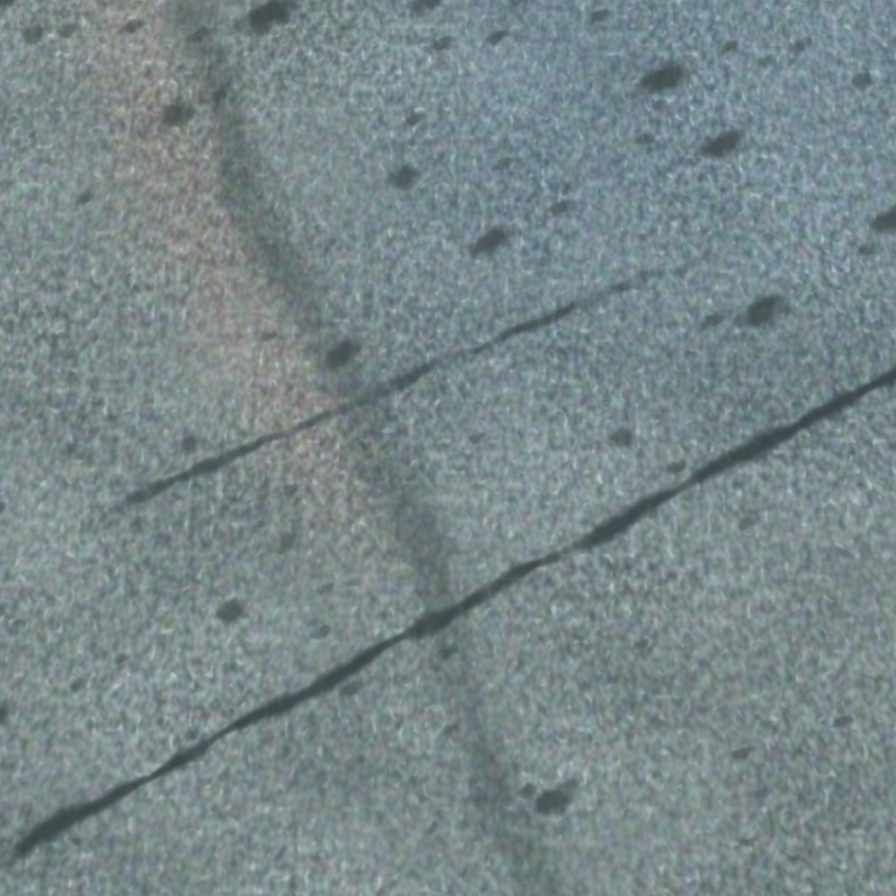
Write a three.js fragment shader that draws this texture.

```glsl
// Worn grey asphalt with fine speckled grain, a soft dark seam and two thin cracks.
varying vec2 vUv;

const vec3 STONE = vec3(0.495, 0.552, 0.555);
const vec3 CRACK_DARK = vec3(0.21, 0.255, 0.265);
const vec3 PIT_DARK = vec3(0.24, 0.28, 0.285);
const vec3 WARM_TINT = vec3(0.045, 0.0, -0.015);
const vec3 COOL_TINT = vec3(-0.035, -0.012, 0.022);

vec2 hash2(vec2 p) {
  vec3 q = fract(vec3(p.xyx) * vec3(0.1031, 0.1030, 0.0973));
  q += dot(q, q.yzx + 33.33);
  return fract((q.xx + q.yz) * q.zy);
}

vec2 gradientAt(vec2 cell) {
  float angle = 6.2832 * hash2(cell).x;
  return vec2(cos(angle), sin(angle));
}

// Gradient noise, roughly -0.7 to 0.7
float gradientNoise(vec2 p) {
  vec2 i = floor(p);
  vec2 f = fract(p);
  vec2 w = f * f * f * (f * (f * 6.0 - 15.0) + 10.0);
  vec2 e = vec2(1.0, 0.0);
  float bottom = mix(dot(gradientAt(i), f), dot(gradientAt(i + e), f - e), w.x);
  float top = mix(dot(gradientAt(i + e.yx), f - e.yx),
                  dot(gradientAt(i + e.xx), f - e.xx), w.x);
  return mix(bottom, top, w.y);
}

float fbm(vec2 p) {
  float sum = 0.0;
  float amplitude = 1.0;
  for (int i = 0; i < 3; i++) {
    sum += amplitude * gradientNoise(p);
    p = p * 2.03 + 17.3;
    amplitude *= 0.5;
  }
  return sum;
}

// Signed sideways distance from the winding seam
float seamOffset(vec2 uv) {
  float t = 1.0 - uv.y;
  float centre = 0.205 + 0.41 * t + 0.016 * cos(9.7 * (t - 0.55));
  return uv.x - centre + 0.018 * fbm(uv * 11.0 + 40.0);
}

// Broken crack along a sloped line, fading outside span.x to span.y
float crack(vec2 uv, float height, float slope, float width, vec2 span, float seed) {
  float wobble = 0.008 * fbm(vec2(uv.x * 14.0, seed));
  float d = abs(uv.y - height - slope * uv.x + wobble) / sqrt(1.0 + slope * slope);
  float w = width * (1.0 + 1.3 * gradientNoise(vec2(uv.x * 23.0, seed + 5.0)));
  float gaps = smoothstep(-0.55, 0.15, fbm(vec2(uv.x * 17.0, seed + 9.0)));
  float ends = smoothstep(span.x - 0.05, span.x + 0.05, uv.x)
             * (1.0 - smoothstep(span.y - 0.07, span.y + 0.07, uv.x));
  return (1.0 - smoothstep(w * 0.3, w * 1.6 + 0.002, d)) * ends * mix(0.35, 1.0, gaps);
}

// Sparse dark pits, stretched along the direction of the cracks
float pits(vec2 uv, float cells, float chance) {
  vec2 p = uv * cells;
  float cover = 0.0;
  for (int y = -1; y <= 1; y++) {
    for (int x = -1; x <= 1; x++) {
      vec2 cell = floor(p) + vec2(float(x), float(y));
      vec2 dice = hash2(cell + 71.0);
      vec2 d = p - cell - hash2(cell + 13.0);
      d = vec2(0.89 * d.x + 0.45 * d.y, 0.89 * d.y - 0.45 * d.x);
      d.x /= 1.0 + 1.2 * dice.y;
      float radius = 0.07 + 0.07 * dice.y;
      float edge = length(d) + 0.06 * gradientNoise(p * 7.0);
      float spot = 1.0 - smoothstep(radius * 0.4, radius * 1.4, edge);
      cover = max(cover, spot * step(dice.x, chance) * (0.5 + 0.5 * dice.y));
    }
  }
  return cover;
}

void main() {
  vec2 uv = vUv;
  // Grain shrinks a little towards the far, upper edge
  vec2 ground = vec2((uv.x - 0.5) * (1.0 + 0.25 * uv.y), uv.y + 0.15 * uv.y * uv.y);

  // Speckle: medium grain, fine grain and bright flecks
  float medium = gradientNoise(ground * vec2(72.0, 58.0) + 50.0);
  float fine = gradientNoise(ground * vec2(135.0, 105.0) + 90.0);
  float fleck = smoothstep(0.2, 0.6, gradientNoise(ground * vec2(98.0, 76.0) + 130.0));
  float patchiness = 0.85 + 0.5 * gradientNoise(uv * 7.0 + 3.0);
  float grain = (0.15 * medium + 0.13 * fine + 0.13 * fleck - 0.012) * patchiness;

  // Broad stains and colour drift
  float stain = 0.065 * fbm(uv * vec2(4.0, 6.0) + 21.0);
  float seamX = seamOffset(uv);
  float warmBank = exp(-pow((seamX + 0.08) / 0.07, 2.0)) * smoothstep(0.25, 0.55, uv.y);
  float coolCorner = smoothstep(0.25, 0.9, uv.y) * smoothstep(0.25, 0.6, uv.x);
  vec3 chroma = vec3(gradientNoise(ground * 46.0 + 200.0),
                     gradientNoise(ground * 46.0 + 240.0),
                     gradientNoise(ground * 46.0 + 280.0));

  // Soft dark seam, which also mutes the grain
  float seam = 1.0 - smoothstep(0.006, 0.046, abs(seamX));
  seam *= clamp(0.75 + 0.7 * gradientNoise(uv * 9.0 + 60.0), 0.0, 1.0);

  vec3 color = STONE + stain + grain * (1.0 - 0.45 * seam) + 0.04 * chroma;
  color += WARM_TINT * warmBank + COOL_TINT * coolCorner;
  color -= 0.115 * seam;

  // Cracks and pits
  float longCrack = crack(uv, 0.043, 0.542, 0.0065, vec2(-0.2, 1.2), 3.5);
  float shortCrack = crack(uv, 0.374, 0.445, 0.0045, vec2(0.13, 0.7), 27.5);
  color = mix(color, CRACK_DARK, 0.85 * longCrack);
  color = mix(color, CRACK_DARK, 0.65 * shortCrack);
  color = mix(color, PIT_DARK, 0.85 * pits(uv, 9.0, 0.17));
  color = mix(color, PIT_DARK, 0.6 * pits(uv + 0.37, 19.0, 0.12));

  gl_FragColor = vec4(clamp(color, 0.0, 1.0), 1.0);
}
```
